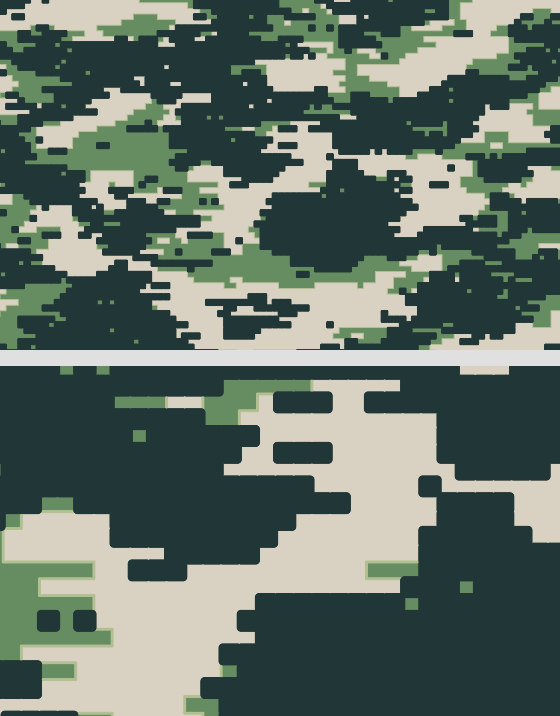
Top: the whole. Bottom: its middle third, enlarged.
A WebGL 2 fragment shader for this pattern:

```glsl
#version 300 es
precision highp float;
// Digital camouflage: stretched gradient noise is sampled once per grid cell.
// Square green patches with a thin pale seam lie on cream; dark cells, swollen
// and rounded by a distance function, merge into blocks and bars on top.

uniform vec2 u_resolution;
out vec4 fragColor;

const vec3 DARK  = vec3(0.13, 0.21, 0.21);
const vec3 CREAM = vec3(0.85, 0.82, 0.76);
const vec3 GREEN = vec3(0.40, 0.55, 0.38);
const vec3 SEAM  = vec3(0.70, 0.75, 0.57);

// Lengths are fractions of the canvas height.
const vec2  CELL          = vec2(0.0173, 0.0160);
const float DARK_GROW     = 0.0025;
const float CORNER_RADIUS = 0.0042;
const float SEAM_HALF     = 0.0014;

// Noise frequencies per canvas height, stretched sideways.
const vec2  PATCH_FREQ  = vec2(2.9, 6.4);
const vec2  CLUMP_FREQ  = vec2(7.0, 18.0);
const vec2  RAGGED_FREQ = vec2(12.0, 45.0);
const float CLUMP_GAIN  = 0.5;
const float RAGGED_GAIN = 0.35;

const float DARK_LEVEL   = 0.025;
const float GREEN_LEVEL  = 0.0;
const float GREEN_NEAR_DARK = 0.4;
const float HOLE_CHANCE  = 0.025;
const float BAR_CHANCE   = 0.07;
const float BAR_PITCH    = 3.0;
const vec2  DARK_SEED  = vec2(13.7, 41.3);
const vec2  GREEN_SEED = vec2(87.2, 23.9);

float hash(vec2 p) {
    uvec2 q = uvec2(ivec2(floor(p))) * uvec2(1597334673u, 3812015801u);
    uint h = (q.x ^ q.y) * 1597334673u;
    h = (h ^ (h >> 15)) * 2246822519u;
    h ^= h >> 13;
    return float(h >> 8) / 16777216.0;
}

float cornerSlope(vec2 corner, vec2 offset) {
    float angle = 6.28319 * hash(corner);
    return dot(vec2(cos(angle), sin(angle)), offset);
}

float gradientNoise(vec2 p) {
    vec2 i = floor(p), f = p - i;
    vec2 w = f * f * f * (f * (f * 6.0 - 15.0) + 10.0);
    vec2 x = vec2(1.0, 0.0), y = vec2(0.0, 1.0);
    float low  = mix(cornerSlope(i, f), cornerSlope(i + x, f - x), w.x);
    float high = mix(cornerSlope(i + y, f - y), cornerSlope(i + 1.0, f - 1.0), w.x);
    return mix(low, high, w.y);
}

float patchNoise(vec2 p, vec2 seed) {
    return gradientNoise(p * PATCH_FREQ + seed)
         + CLUMP_GAIN * gradientNoise(p * CLUMP_FREQ + seed * 2.3)
         + RAGGED_GAIN * gradientNoise(p * RAGGED_FREQ + seed * 3.1);
}

// Short dashes, one row high and one to three cells long.
bool inBar(vec2 cell) {
    float x = cell.x + floor(BAR_PITCH * hash(vec2(cell.y, 301.0)));
    vec2 slot = vec2(floor(x / BAR_PITCH), cell.y + 500.0);
    float barLength = 1.0 + floor(BAR_PITCH * hash(slot + 900.0));
    return hash(slot) < BAR_CHANCE && mod(x, BAR_PITCH) < barLength;
}

float boxDistance(vec2 p, vec2 halfSize) {
    vec2 q = abs(p) - halfSize;
    return length(max(q, 0.0)) + min(max(q.x, q.y), 0.0);
}

void main() {
    vec2 p = gl_FragCoord.xy / u_resolution.y;
    float pixel = 1.0 / u_resolution.y;
    vec2 home = floor(p / CELL);
    float darkDist = 1.0, greenDist = 1.0, creamDist = 1.0;

    // Nearest shapes among the surrounding cells.
    for (int j = -1; j <= 1; j++) {
        for (int i = -1; i <= 1; i++) {
            vec2 cell = home + vec2(i, j);
            vec2 center = (cell + 0.5) * CELL;
            float shade = patchNoise(center, DARK_SEED);
            float leaf = patchNoise(center, GREEN_SEED) + GREEN_NEAR_DARK * shade;
            bool hole = hash(cell + 1700.0) < HOLE_CHANCE;

            if ((shade > DARK_LEVEL && !hole) || inBar(cell)) {
                vec2 core = 0.5 * CELL + DARK_GROW - CORNER_RADIUS;
                darkDist = min(darkDist, boxDistance(p - center, core) - CORNER_RADIUS);
            }
            float square = boxDistance(p - center, 0.5 * CELL);
            if (leaf > GREEN_LEVEL) greenDist = min(greenDist, square);
            else creamDist = min(creamDist, square);
        }
    }

    // Cream ground, green patches, their seam, then the dark layer.
    float edge = greenDist > 0.0 ? greenDist : -max(creamDist, 0.0);
    float soft = 0.5 * pixel;
    vec3 color = mix(GREEN, CREAM, smoothstep(-soft, soft, edge));
    color = mix(SEAM, color, smoothstep(-soft, soft, abs(edge) - SEAM_HALF));
    color = mix(DARK, color, smoothstep(-soft, soft, darkDist));
    fragColor = vec4(color, 1.0);
}
```
